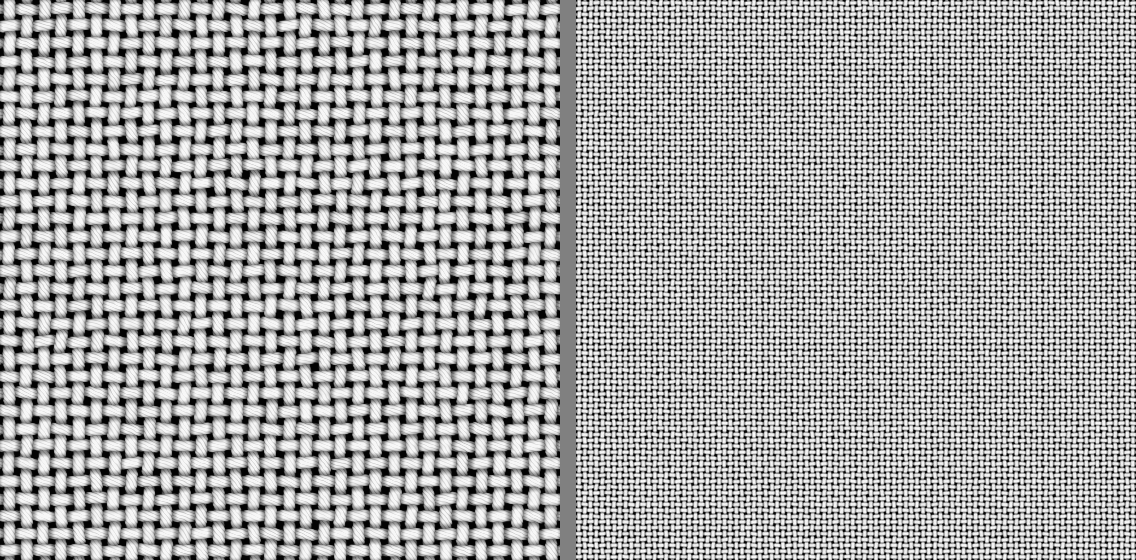
Left: one tile. Right: repeated 3 by 3.
This texture is drawn by a Shadertoy shader. Its source:

```glsl
// Plain weave of white twisted cord over a black ground, 32 by 32 crossings.
// Each cell holds one crossing; a checkerboard decides which cord lies on top.
// Cords wander by hashed offsets that wrap, so the cloth tiles without a seam.

const float COUNT = 32.0;                  // cords across and down
const float WARP_HALF = 0.350;             // half width of upright cords, in cells
const float WEFT_HALF = 0.335;             // half width of level cords
const vec2 WARP_TWIST = vec2(3.0, 4.0);    // strands per cell: along, across
const vec2 WEFT_TWIST = vec2(2.0, 5.0);
const float CORD_SHIFT = 0.045;            // offset of a whole cord
const float WANDER = 0.085;                // offset between crossings
const float GROOVE_DEPTH = 0.17;
const float SIDE_SHADE = 0.32;
const float RIM_SHADE = 0.20;
const float END_SHADE = 0.46;
const vec3 GROUND = vec3(0.01);
const vec3 CORD = vec3(1.0);
const float TAU = 6.2831853;

// Random value for a wrapped cell index
float hash(vec2 cell, float seed) {
    vec3 p = fract(vec3(mod(cell, COUNT), seed).xyx * vec3(0.1031, 0.1030, 0.0973)
                   + seed * 0.137);
    p += dot(p, p.yzx + 33.33);
    return fract((p.x + p.y) * p.z);
}

float signedHash(vec2 cell, float seed) {
    return 2.0 * hash(cell, seed) - 1.0;
}

// Smooth value noise that wraps after COUNT * scale steps
float fibreNoise(vec2 p, float scale, float seed) {
    vec2 q = p * scale;
    vec2 i = floor(q);
    vec2 f = smoothstep(0.0, 1.0, fract(q));
    vec4 h;
    for (int k = 0; k < 4; k++) {
        vec2 corner = mod(i + vec2(k & 1, k >> 1), COUNT * scale);
        h[k] = hash(mod(corner, COUNT), seed + dot(floor(corner / COUNT), vec2(1.7, 5.3)));
    }
    return mix(mix(h.x, h.y, f.x), mix(h.z, h.w, f.x), f.y);
}

// Cord running along q.x; returns its brightness and its coverage
vec2 cord(vec2 q, float halfWidth, vec2 twist, bool onTop, float seed, float pixel) {
    vec2 cell = floor(q);
    vec2 local = q - cell - 0.5;

    // Centre line bends smoothly between the cell borders
    float bend = mix(signedHash(cell, seed), signedHash(cell + vec2(1.0, 0.0), seed),
                     smoothstep(0.0, 1.0, local.x + 0.5));
    float shift = CORD_SHIFT * signedHash(vec2(0.0, cell.y), seed + 2.0);
    float across = local.y - shift - WANDER * bend * abs(bend);

    // Visible piece this point belongs to, and distance from its middle
    vec2 piece = cell;
    if (!onTop) piece.x += local.x < 0.0 ? -1.0 : 1.0;
    float reach = onTop ? abs(local.x) : 1.0 - abs(local.x);

    // Twisted strands, with a new phase on each piece
    float fibre = fibreNoise(q, 4.0, seed + 3.0) - 0.5;
    float phase = TAU * (dot(twist, vec2(q.x, across)) + hash(piece, seed + 4.0)
                         + 0.35 * fibre);
    float groove = pow(0.5 + 0.5 * cos(phase), 3.0);
    float radius = halfWidth + 0.018 * signedHash(piece, seed + 5.0)
                 - 0.012 * cos(phase) - 0.03 * smoothstep(0.35, 0.65, reach);
    float side = min(abs(across) / radius, 1.0);

    // Round profile, darker where the cord dips under its neighbour
    float tone = 1.0 + 0.025 * signedHash(piece, seed + 6.0) + 0.05 * fibre;
    tone -= SIDE_SHADE * pow(side, 2.5) + RIM_SHADE * pow(side, 8.0);
    tone -= END_SHADE * smoothstep(0.28, 0.70, reach);
    tone -= GROOVE_DEPTH * groove * mix(0.5, 1.0, hash(piece, seed + 7.0));
    float cover = 1.0 - smoothstep(-pixel, pixel, abs(across) - radius);
    return vec2(clamp(tone, 0.12, 0.97), cover);
}

void mainImage(out vec4 fragColor, in vec2 fragCoord) {
    vec2 p = fragCoord / iResolution.xy * COUNT;
    float pixel = 0.7 * COUNT / iResolution.y;
    vec2 cell = floor(p);
    bool weftOnTop = mod(cell.x + cell.y, 2.0) < 0.5;

    vec2 weft = cord(p, WEFT_HALF, WEFT_TWIST, weftOnTop, 11.0, pixel);
    vec2 warp = cord(p.yx, WARP_HALF, WARP_TWIST, !weftOnTop, 37.0, pixel);
    vec2 upper = weftOnTop ? weft : warp;
    vec2 lower = weftOnTop ? warp : weft;

    // Ground, then the lower cord, then the upper one
    vec3 color = mix(GROUND, CORD * lower.x, lower.y);
    color = mix(color, CORD * upper.x, upper.y);
    fragColor = vec4(color, 1.0);
}
```
